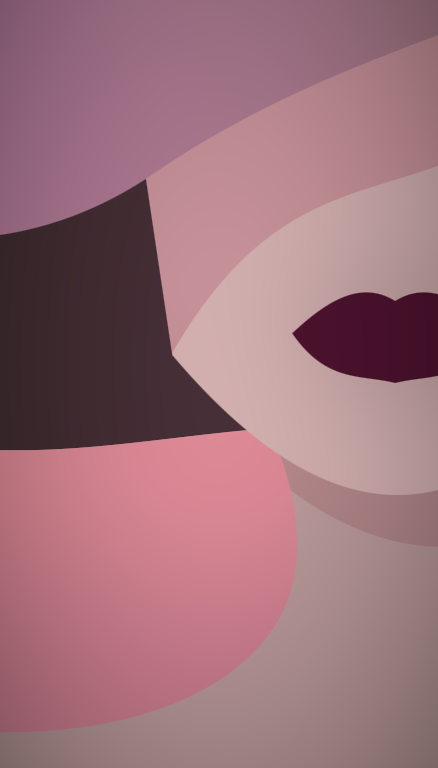
Reproduce this background procedurally as a Shadertoy shader.

```glsl
// Flat overlapping curved shapes in mauve, rose, plum and pink under a soft vignette.

// Cubic height over the span x0..x1, set by four evenly spaced controls
float curve(float x, float x0, float x1, vec4 c) {
    float t = clamp((x - x0) / (x1 - x0), 0.0, 1.0), s = 1.0 - t;
    return dot(c, vec4(s * s * s, 3.0 * s * s * t, 3.0 * s * t * t, t * t * t));
}

// Smooth coverage, full where d is positive
float fill(float d) {
    return clamp(0.5 + d / max(fwidth(d), 1e-5), 0.0, 1.0);
}

void mainImage(out vec4 fragColor, in vec2 fragCoord) {
    vec2 p = fragCoord / iResolution.y;
    vec2 uv = fragCoord / iResolution.xy;

    // Pale ground with the rose field above it
    vec3 col = mix(vec3(0.72, 0.59, 0.59), vec3(0.75, 0.62, 0.62), uv.y * 2.0);
    float jaw = curve(p.x, 0.378, 0.57, vec4(0.362, 0.314, 0.29, 0.288));
    vec3 rose = mix(vec3(0.70, 0.53, 0.54), vec3(0.78, 0.57, 0.60), smoothstep(0.3, 0.65, p.y));
    col = mix(col, rose, fill(p.y - jaw));

    // Dark panel with a slanted right side
    float seam = curve(p.x, 0.0, 0.323, vec4(0.414, 0.411, 0.43, 0.44));
    float slant = 0.190 + 0.1494 * (0.767 - p.y);
    float side = max(slant - p.x, 0.54 - p.y);
    vec3 plum = mix(vec3(0.25, 0.17, 0.19), vec3(0.28, 0.185, 0.215), uv.x * 2.0);
    col = mix(col, plum, fill(min(side, p.y - seam)));

    // Pink lobe: superellipse below, gentle parabola above
    float rise = p.y - 0.29;
    vec2 q = pow(max(vec2(p.x / 0.3867, -rise / 0.2435), 1e-4), vec2(2.2));
    float lobe = rise > 0.0 ? 0.3867 - 1.61 * rise * rise - p.x
                            : 0.3 * (1.0 - pow(q.x + q.y, 1.0 / 2.2));
    vec3 pink = mix(vec3(0.80, 0.49, 0.56), vec3(0.87, 0.54, 0.59), smoothstep(0.05, 0.4, p.y));
    col = mix(col, pink, fill(min(lobe, seam - p.y)));

    // Violet sweep across the top
    float sweep = p.x < 0.19
        ? curve(p.x, 0.0, 0.19, vec4(0.694, 0.7035, 0.726, 0.767))
        : curve(p.x, 0.19, 0.57, vec4(0.767, 0.8557, 0.907, 0.954));
    vec3 violet = mix(vec3(0.69, 0.475, 0.59), vec3(0.66, 0.48, 0.54), uv.x);
    col = mix(col, violet, fill(p.y - sweep));

    // Pale leaf, pointed at the left, shaded softly around the plum bow
    float leafTop = curve(p.x, 0.224, 0.57, vec4(0.54, 0.74, 0.742, 0.784));
    float leafLow = curve(p.x, 0.224, 0.57, vec4(0.538, 0.4016, 0.333, 0.362));
    float leaf = min(min(leafTop - p.y, p.y - leafLow), p.x - 0.224);
    vec2 r = (p - vec2(0.515, 0.57)) / vec2(0.16, 0.12);
    vec3 pale = vec3(0.83, 0.69, 0.69) * (1.0 - 0.08 * exp(-dot(r, r)));
    col = mix(col, pale, fill(leaf));

    // Plum bow, mirrored about its notch
    float u = abs(p.x - 0.5145);
    float bowTop = curve(u, 0.0, 0.134, vec4(0.608, 0.636, 0.608, 0.566));
    float bowLow = curve(u, 0.0, 0.134, vec4(0.5013, 0.5127, 0.501, 0.566));
    float bow = min(min(bowTop - p.y, p.y - bowLow), 0.134 - u);
    col = mix(col, vec3(0.30, 0.07, 0.18), fill(bow));

    // Vignette
    vec2 c = uv - vec2(0.5, 0.53);
    col *= 1.0 - 0.7 * c.x * c.x - 0.55 * c.y * c.y;
    fragColor = vec4(col, 1.0);
}
```
